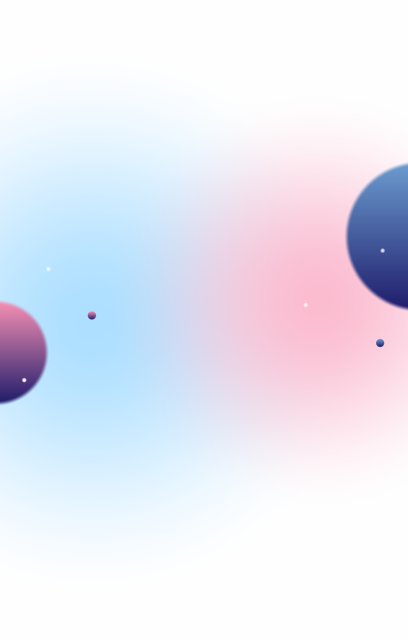
A Shadertoy shader for this background:

```glsl
const vec3 PAPER = vec3(0.997, 0.997, 0.998);
const vec3 SKY = vec3(0.68, 0.875, 1.0);
const vec3 ROSE = vec3(0.985, 0.735, 0.815);
const vec3 BALL_BLUE = vec3(0.42, 0.61, 0.81);
const vec3 BALL_PINK = vec3(0.96, 0.56, 0.70);
const vec3 BALL_NAVY = vec3(0.12, 0.11, 0.42);

// Circles: centre x, centre y, radius, in canvas heights
const vec3 SKY_GLOW = vec3(0.144, 0.497, 0.444);
const vec3 ROSE_GLOW = vec3(0.496, 0.530, 0.340);
const vec3 BIG_BLUE = vec3(0.6567, 0.6305, 0.1150);
const vec3 BIG_PINK = vec3(-0.0065, 0.4490, 0.0796);
const vec3 SMALL_PINK = vec3(0.1436, 0.5072, 0.0064);
const vec3 SMALL_BLUE = vec3(0.5940, 0.4641, 0.0063);
const float BIG_BLUR = 0.0045;
const float SMALL_BLUR = 0.001;

// Sparks: centre x, centre y, opacity
const int SPARK_COUNT = 4;
const vec3 SPARKS[SPARK_COUNT] = vec3[SPARK_COUNT](
    vec3(0.0757, 0.5796, 0.75), vec3(0.4778, 0.5235, 0.75),
    vec3(0.5979, 0.6084, 0.75), vec3(0.0379, 0.4060, 0.95));
const float SPARK_RADIUS = 0.003;
const float SPARK_BLUR = 0.0016;

float discMask(vec2 p, vec3 disc, float blur) {
    float edge = max(blur, 0.75 / iResolution.y);
    return 1.0 - smoothstep(-edge, edge, length(p - disc.xy) - disc.z);
}

float glow(vec2 p, vec3 disc) {
    return 1.0 - smoothstep(0.0, disc.z, length(p - disc.xy));
}

// Ball shaded from a light top to a navy base
vec3 addBall(vec3 color, vec2 p, vec3 ball, vec3 top, float blur) {
    float height = clamp(0.5 + 0.5 * (p.y - ball.y) / ball.z, 0.0, 1.0);
    return mix(color, mix(BALL_NAVY, top, height), discMask(p, ball, blur));
}

void mainImage(out vec4 fragColor, in vec2 fragCoord) {
    vec2 p = fragCoord / iResolution.y;

    // Soft overlapping glows
    vec3 color = mix(PAPER, SKY, glow(p, SKY_GLOW));
    color = mix(color, ROSE, glow(p, ROSE_GLOW));

    // Balls
    color = addBall(color, p, BIG_BLUE, BALL_BLUE, BIG_BLUR);
    color = addBall(color, p, BIG_PINK, BALL_PINK, BIG_BLUR);
    color = addBall(color, p, SMALL_PINK, BALL_PINK, SMALL_BLUR);
    color = addBall(color, p, SMALL_BLUE, BALL_BLUE, SMALL_BLUR);

    // White sparks
    for (int i = 0; i < SPARK_COUNT; i++) {
        vec3 disc = vec3(SPARKS[i].xy, SPARK_RADIUS);
        color = mix(color, vec3(1.0), SPARKS[i].z * discMask(p, disc, SPARK_BLUR));
    }

    fragColor = vec4(color, 1.0);
}
```
